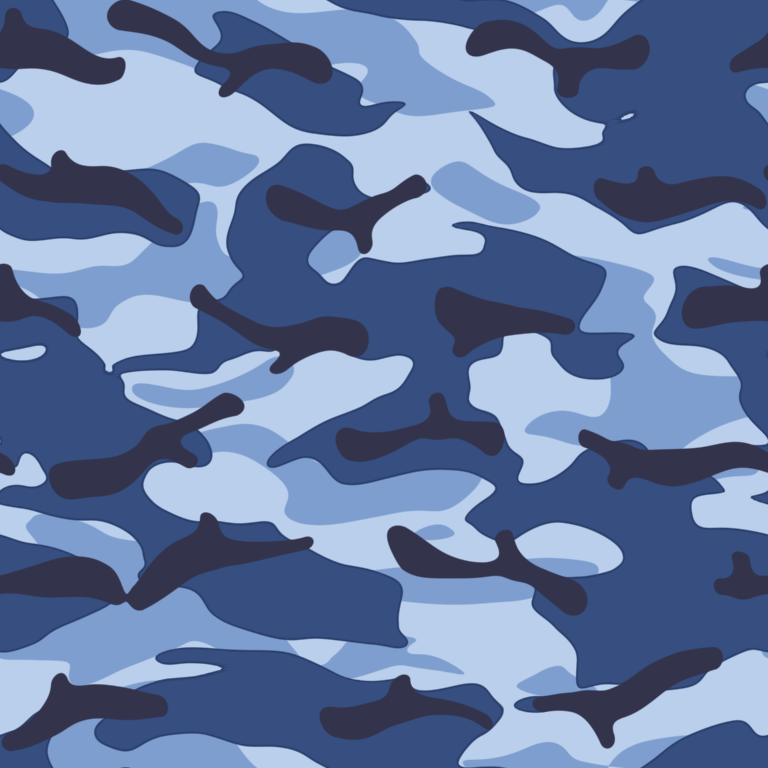
A Shadertoy shader for this pattern:

```glsl
// Seamless four-tone blue camouflage in flat, round-edged patches.
// Mid-blue and navy patches are thresholds of warped, wrapping gradient noise;
// the darkest marks are wavy forked strokes scattered on a staggered grid.

const float TAU = 6.2831853;

vec2 hash2(vec2 cell, float seed) {
    vec3 q = fract((cell.xyx + seed * 17.37) * vec3(.1031, .1030, .0973));
    q += dot(q, q.yzx + 33.33);
    return fract((q.xx + q.yz) * q.zy);
}

// Slope of a random unit gradient, for a lattice that repeats after "period"
float corner(vec2 cell, vec2 offset, vec2 period, float seed) {
    float angle = TAU * hash2(mod(cell, period), seed).x;
    return dot(offset, vec2(cos(angle), sin(angle)));
}

// Gradient noise around zero that wraps on the unit square
float noise(vec2 uv, vec2 period, float seed) {
    vec2 p = uv * period, c = floor(p), f = p - c;
    vec2 s = f * f * f * (f * (f * 6. - 15.) + 10.), e = vec2(1, 0);
    return mix(mix(corner(c, f, period, seed),
                   corner(c + e.xy, f - e.xy, period, seed), s.x),
               mix(corner(c + e.yx, f - e.yx, period, seed),
                   corner(c + e.xx, f - e.xx, period, seed), s.x), s.y);
}

// Bends the plane so that patches lean, swell and grow fingers
vec2 warp(vec2 uv, float seed) {
    vec2 swell = vec2(noise(uv, vec2(5, 9), seed), noise(uv, vec2(6, 8), seed + 1.));
    vec2 lean = vec2(.030 * sin(TAU * (3. * uv.y + uv.x) + seed),
                     .035 * sin(TAU * (uv.x + uv.y) + seed * 2.)
                   + .012 * sin(TAU * (3. * uv.x - uv.y) + seed));
    return uv + lean + vec2(.09, .045) * swell;
}

float patches(vec2 uv, vec2 period, float seed) {
    vec2 w = warp(uv, seed);
    return noise(w, period, seed + 2.) + .42 * noise(w, period * 2. + 1., seed + 3.);
}

float smoothMin(float a, float b, float k) {
    float h = max(k - abs(a - b), 0.) / k;
    return min(a, b) - h * h * k * .25;
}

float capsule(vec2 p, vec2 a, vec2 b) {
    vec2 ab = b - a;
    return length(p - a - ab * clamp(dot(p - a, ab) / dot(ab, ab), 0., 1.));
}

// One wavy stroke of uneven thickness with a short side branch
float stroke(vec2 q, vec2 shape, vec2 wave) {
    float angle = mix(-.35, .50, shape.x), halfLength = mix(.08, .13, shape.y);
    float c = cos(angle), s = sin(angle);
    q = vec2(c * q.x + s * q.y, c * q.y - s * q.x);
    q.y += .014 * sin(q.x * 26. + TAU * wave.x);
    float along = clamp(q.x, -halfLength, halfLength);
    float radius = .0175 + .0075 * sin(along * 22. + TAU * wave.y);
    float body = length(vec2(q.x - along, q.y)) - radius;
    float side = wave.x < .5 ? -1. : 1.;
    vec2 root = vec2(halfLength * (1.4 * wave.y - .7), 0);
    float branch = capsule(q, root, root + vec2(.03 * (shape.x * 2. - 1.), .042 * side)) - .011;
    return smoothMin(body, branch, .025);
}

// Distance to the nearest stroke, 3 by 6 of them with every other row shifted
float strokes(vec2 uv) {
    vec2 grid = vec2(3, 6), p = uv * grid;
    float d = 1.;
    for (int j = -1; j <= 1; j++) {
        float row = floor(p.y) + float(j);
        float shift = .5 * mod(row, 2.);
        for (int i = -1; i <= 1; i++) {
            vec2 cell = vec2(floor(p.x - shift) + float(i), row);
            vec2 id = mod(cell, grid);
            vec2 center = cell + vec2(shift, 0) + .3 + .4 * hash2(id, 31.);
            float one = stroke((p - center) / grid, hash2(id, 32.), hash2(id, 33.));
            d = smoothMin(d, one, .015);
        }
    }
    return d;
}

// Turns a field into an approximate distance from its zero line
float edgeDistance(float field) {
    float slope = length(vec2(dFdx(field), dFdy(field)));
    return field / max(slope, 1e-6) / iResolution.y;
}

float coverage(float dist) {
    float pixel = 1. / iResolution.y;
    return smoothstep(-pixel, pixel, dist);
}

void mainImage(out vec4 fragColor, in vec2 fragCoord) {
    vec2 uv = fragCoord / iResolution.xy;
    vec2 ripple = vec2(noise(uv, vec2(9, 12), 41.), noise(uv, vec2(10, 11), 42.));
    float dark = strokes(uv + .018 * ripple);

    // Navy gathers around the dark strokes
    float gather = .22 * (1. - smoothstep(-.02, .06, dark));
    float navy = edgeDistance(patches(uv, vec2(4, 8), 5.) + gather - .075);
    float mid = edgeDistance(patches(uv, vec2(3, 8), 14.) - .09);

    vec3 color = vec3(.73, .81, .92);
    color = mix(color, vec3(.49, .62, .81), coverage(mid));
    // Navy deepens slightly in a thin rim
    vec3 navyColor = mix(vec3(.16, .24, .42), vec3(.21, .31, .50), smoothstep(.001, .004, navy));
    color = mix(color, navyColor, coverage(navy));
    color = mix(color, vec3(.20, .20, .30), coverage(edgeDistance(-dark)));
    fragColor = vec4(color, 1);
}
```
